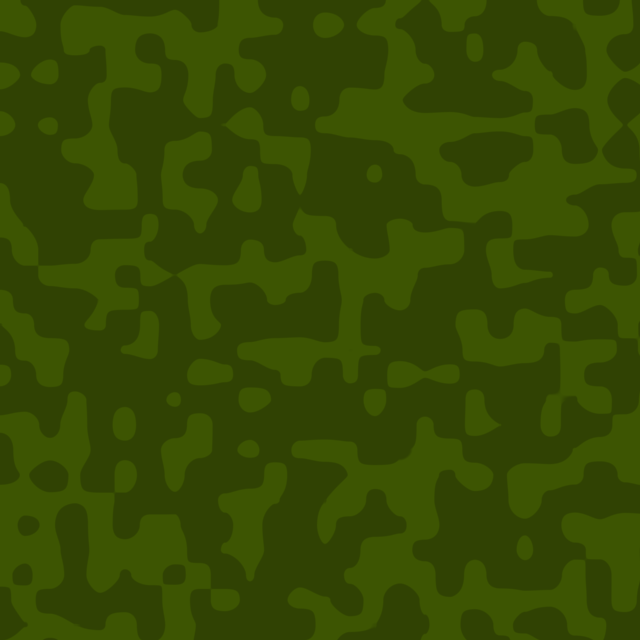
A WebGL 1 fragment shader for this texture:

```glsl
precision highp float;

uniform vec2 u_resolution;

const vec3 DARK_OLIVE = vec3(0.188, 0.260, 0.010);
const vec3 LIGHT_OLIVE = vec3(0.239, 0.334, 0.006);
const float CELLS = 25.6;         // lattice cells across the canvas
const float THRESHOLD = 0.554;    // leaves about 40% of the area light
const float EDGE_WIDTH = 0.0015;  // half width of the soft edge, in canvas units

float hash(vec2 cell) {
  vec3 p = fract(cell.xyx * vec3(0.1031, 0.1030, 0.0973));
  p += dot(p, p.yzx + 33.33);
  return fract((p.x + p.y) * p.z);
}

// Smoothly interpolated random lattice values
float valueNoise(vec2 p) {
  vec2 cell = floor(p);
  vec2 f = fract(p);
  vec2 blend = f * f * (3.0 - 2.0 * f);
  float bottom = mix(hash(cell), hash(cell + vec2(1.0, 0.0)), blend.x);
  float top = mix(hash(cell + vec2(0.0, 1.0)), hash(cell + vec2(1.0, 1.0)), blend.x);
  return mix(bottom, top, blend.y);
}

float blobField(vec2 uv, float cells) {
  return valueNoise(uv * cells + vec2(7.0, 13.4)) - THRESHOLD;
}

// Field divided by its slope: approximate distance to the blob outline
float blobDistance(vec2 uv, float cells) {
  vec2 e = vec2(0.001, 0.0);
  vec2 slope = vec2(
    blobField(uv + e.xy, cells) - blobField(uv - e.xy, cells),
    blobField(uv + e.yx, cells) - blobField(uv - e.yx, cells)) / (2.0 * e.x);
  return blobField(uv, cells) / max(length(slope), 4.0);
}

void main() {
  vec2 uv = gl_FragCoord.xy / min(u_resolution.x, u_resolution.y);
  float blob = smoothstep(-EDGE_WIDTH, EDGE_WIDTH, blobDistance(uv, CELLS));
  gl_FragColor = vec4(mix(DARK_OLIVE, LIGHT_OLIVE, blob), 1.0);
}
```
